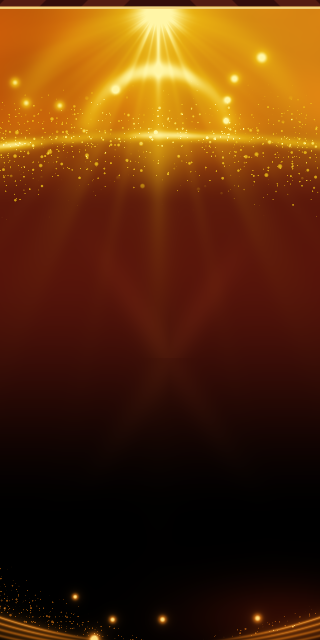
A Shadertoy shader for this background:

```glsl
// Golden arch of light over a glittering horizon, fading into a dark floor with gold rims.

vec2 hash2(vec2 p) {
    return fract(sin(vec2(dot(p, vec2(127.1, 311.7)), dot(p, vec2(269.5, 183.3)))) * 43758.5);
}

float gradientNoise(vec2 p) {
    vec2 i = floor(p), f = fract(p), u = f * f * (3.0 - 2.0 * f), e = vec2(1, 0);
    float a = dot(hash2(i) * 2.0 - 1.0, f);
    float b = dot(hash2(i + e.xy) * 2.0 - 1.0, f - e.xy);
    float c = dot(hash2(i + e.yx) * 2.0 - 1.0, f - e.yx);
    float d = dot(hash2(i + 1.0) * 2.0 - 1.0, f - 1.0);
    return mix(mix(a, b, u.x), mix(c, d, u.x), u.y);
}

float bell(float x, float width) {
    return exp(-x * x / (width * width));
}

// One jittered speck per grid cell; amount sets how many cells are lit
float dust(vec2 p, float cells, float amount) {
    vec2 g = p * cells, id = floor(g), rnd = hash2(id + cells);
    float size = mix(0.1, 0.27, rnd.x * rnd.x);
    float d = length(fract(g) - 0.28 - 0.44 * hash2(id + 7.3));
    return smoothstep(0.0, 0.12, amount - rnd.y) * (1.0 - smoothstep(size * 0.3, size, d));
}

float orb(vec2 p, vec2 center, float size) {
    float d = length(p - center) / size;
    return 2.6 * exp(-d * d) + 0.7 * exp(-d * 0.9);
}

// Rays, arches, column and horizon, summed as heat
float upperLight(vec2 p, float horizon) {
    vec2 q = p - vec2(0.495, 1.97);
    float d = length(q), angle = atan(q.x, -q.y);
    float fan = pow(0.5 + 0.5 * cos(angle * 14.0), 5.0) + 0.5 * pow(0.5 + 0.5 * cos(angle * 31.0), 4.0);
    float above = smoothstep(-0.02, 0.06, p.y - horizon);
    float heat = 3.0 * exp(-d * 14.0) + 0.7 * exp(-d * 4.5);
    heat += fan * bell(angle, 0.95) * exp(-d * 4.2) * 1.3;

    vec2 a = p - vec2(0.495, 1.555);
    float ring = length(a) - 0.225;
    float crown = smoothstep(0.02, 0.22, a.y);
    heat += above * (bell(ring, 0.026) * mix(0.7, 1.6, crown) + 0.35 * bell(ring, 0.07));
    float outer = length(a / vec2(0.44, 0.39)) - 1.0;
    heat += above * 0.45 * bell(outer, 0.1) * smoothstep(0.03, 0.25, a.y);

    heat += bell(q.x, 0.08) * smoothstep(1.36, 1.62, p.y) * 0.75;
    float patches = 0.65 + 1.1 * gradientNoise(vec2(p.x * 9.0, p.y * 22.0))
        + bell(q.x - 0.03, 0.13) + bell(p.x, 0.12) + 0.4 * bell(p.x - 0.74, 0.08);
    float rise = p.y - horizon;
    heat += max(patches, 0.1) * (bell(rise, 0.014) * 1.1 + 0.3 * exp(-abs(rise) * 22.0));
    return heat;
}

void mainImage(out vec4 fragColor, in vec2 fragCoord) {
    vec2 p = fragCoord / iResolution.xy * vec2(1, 2);
    float pixel = 1.0 / iResolution.x;
    float side = abs(p.x - 0.5);
    float horizon = 1.577 - 0.14 * side * side;

    // Backdrop: black floor, maroon middle, orange sky
    vec3 col = vec3(0.34, 0.073, 0.04) * smoothstep(0.38, 1.2, p.y);
    vec3 sky = mix(vec3(0.74, 0.31, 0.03), vec3(0.83, 0.49, 0.07), smoothstep(0.4, 1.2, p.x + p.y - 1.6));
    sky *= 1.0 + 0.15 * gradientNoise(p * 5.0);
    col = mix(col, sky, smoothstep(1.35, 1.63, p.y) * mix(0.75, 1.0, smoothstep(-0.02, 0.03, p.y - horizon)));

    // Faint crossed beams
    vec2 x = p - vec2(0.529, 0.88);
    float beam = bell(abs(x.x) - 0.62 * abs(x.y), 0.055) * (1.0 - smoothstep(0.1, 0.48, abs(x.y)));
    col += vec3(0.055, 0.03, 0.012) * beam * (x.y < 0.0 ? 0.6 : 1.0);

    float heat = upperLight(p, horizon);

    // Glitter scattered around the horizon
    float rise = p.y - horizon;
    float spread = (rise > 0.0 ? bell(rise, 0.11) : bell(rise, 0.14)) * (0.3 + 0.5 * side);
    for (float i = 0.0; i < 4.0; i++)
        heat += dust(p + i * 0.37, 28.0 + 13.0 * i, spread) * 1.5;

    // Glowing orbs: a falling string at right, a dipping one at left
    for (float i = 0.0; i < 4.0; i++) {
        vec2 right = vec2(0.705 + 0.113 * exp(-1.4 * i), 1.82 - 0.066 * i);
        vec2 left = vec2(0.047 + 0.035 * i * i, 1.742 - 0.092 * i + 0.028 * i * i);
        heat += orb(p, right, 0.018 - 0.003 * i) + 0.8 * orb(p, left, 0.012);
    }

    // Floor: warm haze, gold rims, corner dust and a row of embers
    col += vec3(0.17, 0.035, 0.01) * exp(-dot((p - vec2(0.88, 0.07)) * vec2(3.5, 9.0), (p - vec2(0.88, 0.07)) * vec2(3.5, 9.0)));
    float rim = p.y + 0.013 - 0.333 * side * side;
    float glow = 0.0;
    for (float i = 0.0; i < 4.0; i++) {
        float strand = rim + i * (0.004 + 0.03 * side);
        glow += (bell(strand, 0.004) + 0.25 * exp(-abs(strand) * 70.0)) * smoothstep(0.12, 0.42, side) * (1.1 - 0.2 * i);
        float ember = 0.235 + 0.0975 * i + 0.0195 * i * i + 0.017 * i * (i - 1.0) * (i - 2.0);
        glow += 0.8 * orb(p, vec2(ember, 0.06 + 0.075 * exp(-3.0 * i) + 0.004 * max(i - 1.0, 0.0)), 0.008 + 0.001 * i);
        float corner = smoothstep(0.0, 0.02, rim) * (1.0 - smoothstep(0.02, 0.17, rim + 0.3 * p.x - 0.03));
        float edge = bell(rim - 0.015, 0.022) * smoothstep(0.05, 0.4, p.x - 0.5);
        glow += dust(p + i * 0.53, 45.0 + 14.0 * i, 0.55 * corner + 0.3 * edge) * 0.9;
    }
    glow += orb(p, vec2(0.295, 0.003), 0.014);
    col = mix(col, vec3(0.9, 0.48, 0.07), 1.0 - exp(-glow));
    col = mix(col, vec3(1.0, 0.88, 0.5), smoothstep(0.9, 2.6, glow));

    // Heat turns to gold, then cream
    col = mix(col, vec3(0.94, 0.76, 0.07), 1.0 - exp(-heat));
    col = mix(col, vec3(1.0, 0.96, 0.65), smoothstep(1.3, 3.4, heat));

    // Dark top band with slanted facets and a bright lower edge
    float facet = smoothstep(-0.1, 0.1, sin((side + p.y) * 24.0));
    vec3 band = mix(vec3(0.2, 0.05, 0.04), vec3(0.33, 0.11, 0.07), facet);
    col = mix(col, band, smoothstep(-pixel, pixel, p.y - 1.979));
    col = mix(col, vec3(0.95, 0.83, 0.5), 1.0 - smoothstep(0.002, 0.002 + pixel, abs(p.y - 1.976)));
    fragColor = vec4(clamp(col, 0.0, 1.0), 1.0);
}
```
